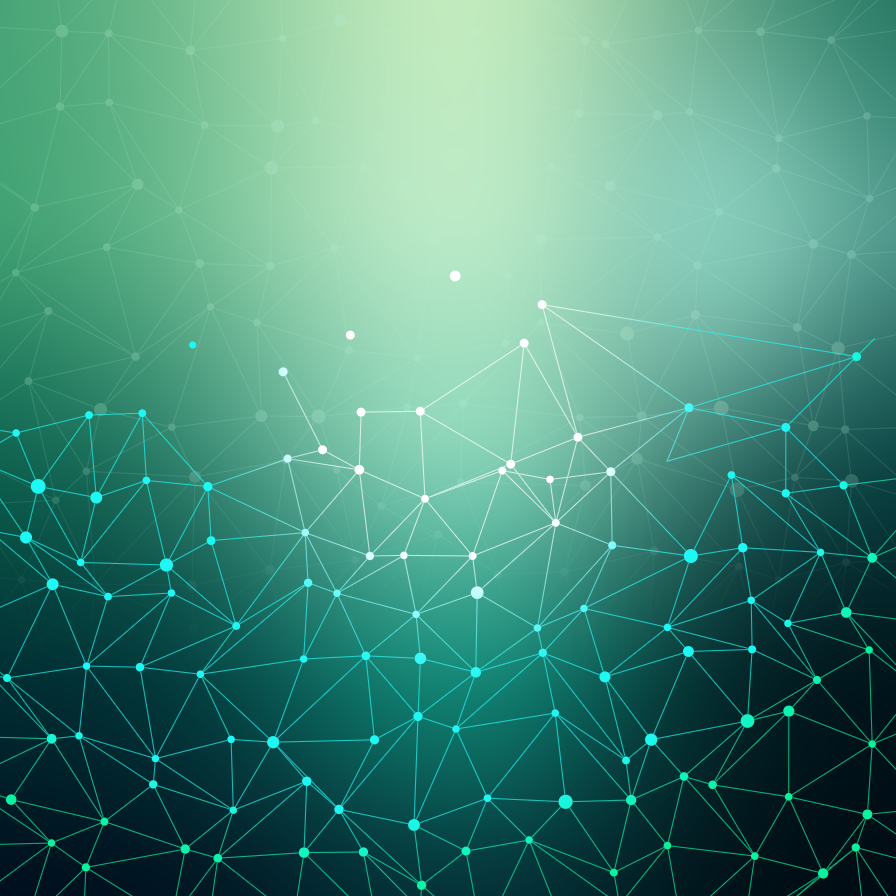
A WebGL 1 fragment shader for this background:

```glsl
precision highp float;
// A glowing green-teal backdrop under a web of linked dots.
// Three vertical colour ramps are blended sideways; two jittered grids
// supply a faint and a bright network, with tall fans along the crest.
uniform vec2 u_resolution;

const vec3 WHITE = vec3(1.0);
const vec3 CYAN = vec3(0.12, 0.97, 0.96);
const vec3 GREEN = vec3(0.04, 0.95, 0.62);
const vec3 MIST = vec3(0.72, 0.94, 0.84);
const float LINE_HALF = 0.0006;
const float WEB_CELLS = 14.0;
const float WEB_SEED = 11.0;

float hash(vec2 p) {
  return fract(sin(dot(p, vec2(127.1, 311.7))) * 43758.55);
}

// Antialiased coverage of a shape at signed distance d
float cover(float d, float px) {
  return clamp(0.5 - d / px, 0.0, 1.0);
}

float disc(vec2 p, vec2 centre, float radius, float px) {
  return cover(length(p - centre) - radius, px);
}

float segment(vec2 p, vec2 a, vec2 b, float px) {
  vec2 ap = p - a, ab = b - a;
  float t = clamp(dot(ap, ab) / dot(ab, ab), 0.0, 1.0);
  return cover(length(ap - ab * t) - LINE_HALF, px);
}

// Five evenly spaced colours from bottom to top
vec3 ramp(float y, vec3 a, vec3 b, vec3 c, vec3 d, vec3 e) {
  vec3 col = mix(a, b, smoothstep(-0.05, 0.30, y));
  col = mix(col, c, smoothstep(0.20, 0.55, y));
  col = mix(col, d, smoothstep(0.45, 0.80, y));
  return mix(col, e, smoothstep(0.70, 1.05, y));
}

vec3 backdrop(vec2 p) {
  vec3 left = ramp(p.y, vec3(0.0, 0.05, 0.11), vec3(0.0, 0.18, 0.20),
    vec3(0.04, 0.38, 0.30), vec3(0.21, 0.61, 0.42), vec3(0.24, 0.62, 0.44));
  vec3 middle = ramp(p.y, vec3(0.01, 0.18, 0.21), vec3(0.07, 0.54, 0.47),
    vec3(0.55, 0.84, 0.73), vec3(0.74, 0.92, 0.78), vec3(0.76, 0.92, 0.74));
  vec3 right = ramp(p.y, vec3(0.0, 0.04, 0.07), vec3(0.0, 0.07, 0.10),
    vec3(0.02, 0.25, 0.25), vec3(0.26, 0.56, 0.52), vec3(0.08, 0.42, 0.35));
  float spread = mix(0.24, 0.33, smoothstep(0.2, 0.75, p.y));
  float beam = (p.x - 0.51) / spread;
  vec3 col = mix(mix(left, right, smoothstep(0.3, 0.7, p.x)), middle, exp(-beam * beam));
  // Cool glow on the upper right
  vec2 q = (p - vec2(0.80, 0.75)) / vec2(0.14, 0.17);
  return mix(col, vec3(0.56, 0.84, 0.78), 0.65 * exp(-dot(q, q)));
}

vec2 node(vec2 id, float cells, float seed) {
  vec2 jitter = vec2(hash(id + seed), hash(id + seed + 41.3));
  return (id + 0.1 + 0.8 * jitter) / cells;
}

// The bright web's node in the cell that holds p
vec2 snap(vec2 p) {
  return node(floor(p * WEB_CELLS), WEB_CELLS, WEB_SEED);
}

// One below the crest, which is high on the left and lower elsewhere
float below(vec2 p, float lift) {
  return step(p.y, 0.48 + 0.11 * (1.0 - smoothstep(0.15, 0.36, p.x)) + lift);
}

// x: line coverage, y: dot coverage
vec2 network(vec2 p, float cells, float seed, float lift, float px) {
  vec2 home = floor(p * cells), ink = vec2(0.0);
  for (int j = -1; j <= 1; j++) {
    for (int i = -1; i <= 1; i++) {
      vec2 id = home + vec2(float(i), float(j));
      vec2 a = node(id, cells, seed);
      vec2 b = node(id + vec2(1.0, 0.0), cells, seed);
      vec2 c = node(id + vec2(0.0, 1.0), cells, seed);
      vec2 d = node(id + vec2(1.0), cells, seed);
      float la = below(a, lift), lb = below(b, lift), lc = below(c, lift);
      float diagonal = hash(id + seed + 7.7) < 0.5
        ? segment(p, a, d, px) * la * below(d, lift) : segment(p, b, c, px) * lb * lc;
      float sides = max(segment(p, a, b, px) * lb, segment(p, a, c, px) * lc) * la;
      ink.x = max(ink.x, max(sides, diagonal));
      float radius = mix(0.0042, 0.0085, pow(hash(id + seed + 19.1), 3.0));
      ink.y = max(ink.y, disc(p, a, radius, px) * la);
    }
  }
  return ink;
}

// One apex dot tied to three feet
vec2 fan(vec2 p, vec2 apex, vec2 a, vec2 b, vec2 c, float px) {
  float lines = max(segment(p, apex, a, px), max(segment(p, apex, b, px), segment(p, apex, c, px)));
  return vec2(lines, disc(p, apex, 0.005, px));
}

// Tall fans whose lowest feet land on nodes of the bright web
vec2 crestFans(vec2 p, float px) {
  vec2 peak = vec2(0.605, 0.660), ridge = vec2(0.585, 0.617), hub = vec2(0.469, 0.541);
  vec2 far = vec2(0.956, 0.602), knee = vec2(0.645, 0.512), bend = vec2(0.769, 0.545);
  vec2 low = vec2(0.570, 0.482), post = vec2(0.403, 0.540), heel = vec2(0.360, 0.498);
  vec2 edge = vec2(0.877, 0.523), rootA = snap(vec2(0.42, 0.44)), rootB = snap(vec2(0.49, 0.43));
  vec2 rootC = snap(vec2(0.58, 0.41)), rootD = snap(vec2(0.66, 0.43)), rootE = snap(vec2(0.77, 0.46));
  vec2 ink = max(fan(p, peak, far, bend, knee, px), fan(p, ridge, hub, low, knee, px));
  ink = max(ink, max(fan(p, hub, low, post, rootB, px), fan(p, far, bend, edge, far + 0.02, px)));
  ink = max(ink, max(fan(p, low, knee, rootB, rootC, px), fan(p, knee, bend, rootD, rootC, px)));
  ink = max(ink, max(fan(p, bend, rootE, rootD, edge, px), fan(p, post, rootA, hub, post + 0.002, px)));
  ink = max(ink, fan(p, heel, rootA, snap(vec2(0.33, 0.43)), vec2(0.316, 0.585), px));
  return max(ink, fan(p, edge, rootE, snap(vec2(0.90, 0.44)), snap(vec2(0.97, 0.45)), px));
}

// White at the heart, cyan around it, green in the lower corners
vec3 webTint(vec2 p) {
  float heart = length((p - vec2(0.51, 0.56)) * vec2(1.0, 0.9));
  float rim = length((p - vec2(0.42, 0.53)) * vec2(0.85, 1.0));
  vec3 col = mix(WHITE, CYAN, smoothstep(0.15, 0.30, heart));
  return mix(col, GREEN, smoothstep(0.42, 0.54, rim));
}

void main() {
  vec2 p = gl_FragCoord.xy / u_resolution;
  float px = 1.0 / min(u_resolution.x, u_resolution.y);
  // Faint distant web
  vec2 faint = network(p, 12.0, 3.0, 2.0, px) * smoothstep(0.25, 0.55, p.y);
  vec3 col = mix(backdrop(p), MIST, max(faint.x * 0.15, faint.y * 0.25));
  // Bright web, its fans and loose dots
  vec2 web = max(network(p, WEB_CELLS, WEB_SEED, 0.0, px), crestFans(p, px));
  web.y = max(web.y, max(disc(p, vec2(0.508, 0.692), 0.006, px), disc(p, vec2(0.391, 0.626), 0.005, px)));
  web.y = max(web.y, max(disc(p, vec2(0.316, 0.585), 0.005, px), disc(p, vec2(0.215, 0.615), 0.004, px)));
  gl_FragColor = vec4(mix(col, webTint(p), max(web.x * 0.7, web.y)), 1.0);
}
```
